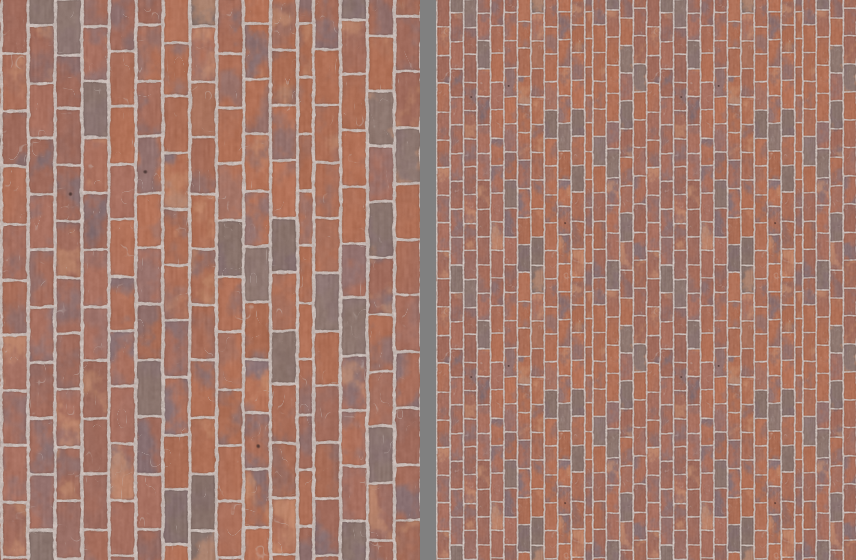
Left, the tile; right, the same tile 2 across and 2 down.
A WebGL 2 fragment shader for this texture:

```glsl
#version 300 es
precision highp float;
// Weathered red brick paving in upright staggered columns with pale rough mortar.
uniform vec2 u_resolution;
out vec4 fragColor;

const float TAU = 6.2831853;
const float ROWS = 10.0;
const float NARROW_COL = 11.0;    // one column is cut slimmer than the rest
const float NARROW_WIDTH = 0.6;
const float COL_SPAN = 15.6;      // fifteen full columns and the slim one
const vec2 CANVAS = vec2(0.75, 1.0);
const vec2 JOINT = vec2(0.0029, 0.0024);  // half widths of the mortar lines

const vec3 RED = vec3(0.64, 0.43, 0.37);
const vec3 ORANGE = vec3(0.69, 0.44, 0.34);
const vec3 GREY = vec3(0.52, 0.46, 0.44);
const vec3 PLUM = vec3(0.53, 0.44, 0.45);
const vec3 PALE = vec3(0.77, 0.56, 0.44);
const vec3 MORTAR = vec3(0.77, 0.72, 0.70);
const vec3 PIT = vec3(0.25, 0.18, 0.17);

struct Brick { vec2 id; vec2 local; vec2 halfSize; };

float hash(vec2 p) {
  return fract(sin(dot(p, vec2(127.1, 311.7))) * 43758.5);
}

// Value noise that wraps over the unit square; period is in whole cells.
float noise(vec2 uv, vec2 period) {
  vec2 p = uv * period;
  vec2 i = floor(p), f = fract(p);
  f = f * f * (3.0 - 2.0 * f);
  vec2 a = mod(i, period), b = mod(i + 1.0, period);
  return mix(mix(hash(a), hash(vec2(b.x, a.y)), f.x),
             mix(hash(vec2(a.x, b.y)), hash(b), f.x), f.y);
}

float fbm(vec2 uv, vec2 period) {
  float sum = 0.0, gain = 0.5;
  for (int i = 0; i < 4; i++) {
    sum += gain * noise(uv, period);
    period *= 2.0;
    gain *= 0.5;
  }
  return sum / 0.9375;
}

float jointShift(float col, float row) {
  return 0.06 * hash(vec2(col + 3.0, mod(row, ROWS) + 41.0));
}

// Stagger of a column: half a brick on alternate columns, with drift.
float stagger(float col) {
  float even = 1.0 - mod(col, 2.0);
  float slip = mod(col, 8.0) == 6.0 ? 0.2 : 0.0;
  return 0.47 - 0.012 * col + 0.5 * even - slip + 0.08 * (hash(vec2(col, 7.0)) - 0.5);
}

Brick findBrick(vec2 uv) {
  float x = fract(uv.x - 0.003) * COL_SPAN;
  float col = floor(x), start = col, width = 1.0;
  if (x >= NARROW_COL) {
    bool slim = x < NARROW_COL + NARROW_WIDTH;
    col = slim ? NARROW_COL : floor(x - NARROW_WIDTH) + 1.0;
    start = slim ? NARROW_COL : col - 1.0 + NARROW_WIDTH;
    width = slim ? NARROW_WIDTH : 1.0;
  }
  float y = (1.0 - uv.y) * ROWS - stagger(col);
  float row = floor(y);
  if (y - row < jointShift(col, row)) row -= 1.0;
  float top = row + jointShift(col, row);
  float bottom = row + 1.0 + jointShift(col, row + 1.0);
  vec2 unit = CANVAS / vec2(COL_SPAN, ROWS);
  vec2 local = (vec2(x, y) - vec2(start + 0.5 * width, 0.5 * (top + bottom))) * unit;
  return Brick(vec2(col, mod(row, ROWS)), local, 0.5 * vec2(width, bottom - top) * unit);
}

float roundedBox(vec2 p, vec2 halfSize, float radius) {
  vec2 q = abs(p) - halfSize + radius;
  return length(max(q, 0.0)) + min(max(q.x, q.y), 0.0) - radius;
}

vec3 brickColor(vec2 uv, Brick b, float px) {
  // Firing tone: warmer right of the middle, with odd grey bricks
  float warmth = 0.48 + 0.3 * cos(TAU * (uv.x - 0.63)) + 0.14 * cos(TAU * (uv.y - 0.7));
  float tone = hash(b.id + 11.0);
  vec3 color = mix(RED, ORANGE, smoothstep(0.3, 0.75, warmth + 0.6 * (tone - 0.5)));
  color = mix(color, GREY, 0.85 * smoothstep(0.86, 0.9, hash(b.id + 23.0)));
  // Soft stains, shifted for each brick
  vec2 own = uv + vec2(hash(b.id + 5.0), hash(b.id + 9.0));
  float stain = fbm(own, vec2(18.0, 20.0));
  color = mix(color, PLUM, smoothstep(0.4, 0.72, stain) * hash(b.id + 31.0));
  float bloom = smoothstep(0.5, 0.75, fbm(own.yx, vec2(24.0, 20.0)));
  color = mix(color, PALE, 0.6 * bloom * step(0.8, hash(b.id + 37.0)));
  // Grain, vertical drag lines and thin scuffs
  color *= 1.0 + 0.07 * (hash(b.id + 43.0) - 0.5);
  color += 0.04 * (noise(own, vec2(190.0, 34.0)) - 0.5);
  color += 0.05 * (fbm(uv, vec2(96.0, 128.0)) - 0.5);
  float line = 1.0 - smoothstep(0.0, 0.035, abs(noise(own, vec2(52.0, 38.0)) - 0.5));
  float worn = smoothstep(0.56, 0.74, fbm(uv, vec2(30.0, 42.0)));
  color = mix(color, MORTAR, 0.4 * line * worn);
  // Rare dark pits
  vec2 spot = (vec2(hash(b.id + 51.0), hash(b.id + 57.0)) - 0.5) * b.halfSize;
  float pit = 1.0 - smoothstep(0.0025 - px, 0.0035 + px, length(b.local - spot));
  return mix(color, PIT, 0.8 * pit * step(0.965, hash(b.id + 61.0)));
}

void main() {
  vec2 uv = gl_FragCoord.xy / u_resolution;
  float px = 1.0 / u_resolution.y;
  // Uneven edges
  vec2 sway = vec2(noise(uv, vec2(33.0, 44.0)), noise(uv.yx, vec2(44.0, 33.0))) - 0.5;
  Brick b = findBrick(uv + 0.003 * sway);
  float d = roundedBox(b.local, b.halfSize - JOINT, 0.002);
  d += 0.0038 * (fbm(uv, vec2(84.0, 112.0)) - 0.5);
  // Sandy mortar over bricks that darken slightly at the rim
  vec3 brick = brickColor(uv, b, px) * (1.0 - 0.08 * smoothstep(-0.004, 0.0, d));
  vec3 mortar = MORTAR + 0.16 * (fbm(uv, vec2(150.0, 200.0)) - 0.5);
  float blend = smoothstep(-0.0005 - px * 0.5, 0.0005 + px * 0.5, d);
  fragColor = vec4(mix(brick, mortar, blend), 1.0);
}
```
